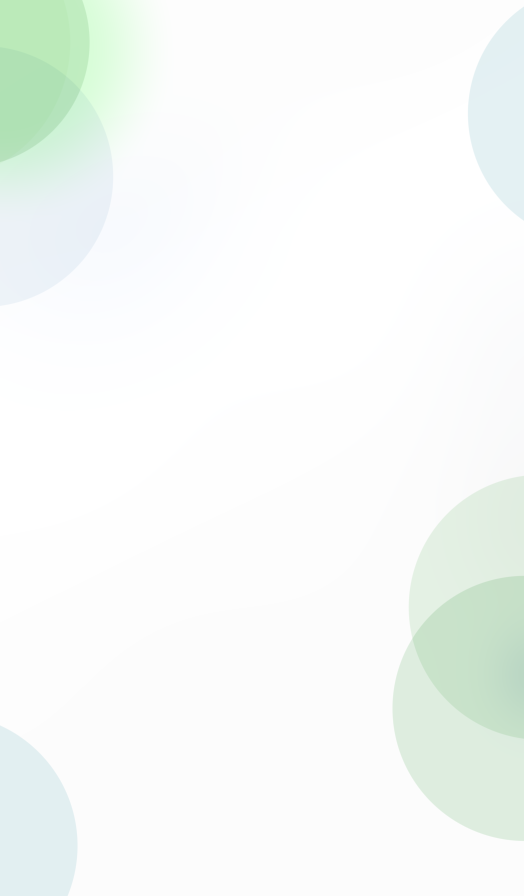
Give the GLSL for this background, as a WebGL 2 fragment shader.

```glsl
#version 300 es
precision highp float;
// Pale backdrop with translucent discs gathered at the canvas edges.
// A near-white diagonal wash is multiplied by soft glows and then by
// smooth-edged discs, so overlapping tints deepen like stacked filters.
uniform vec2 u_resolution;
out vec4 fragColor;

// Smooth falloff: 1 at the centre, fading to 0 around twice the spread
float glow(vec2 p, vec2 centre, vec2 spread) {
    vec2 d = (p - centre) / spread;
    return exp(-dot(d, d));
}

// Multiplies a tint inside an antialiased circle
vec3 disc(vec3 base, vec2 p, vec2 centre, float radius, vec3 tint) {
    float edge = 0.75 / u_resolution.x;
    float inside = 1.0 - smoothstep(-edge, edge, length(p - centre) - radius);
    return base * mix(vec3(1.0), tint, inside);
}

void main() {
    // Canvas width is one unit
    vec2 p = gl_FragCoord.xy / u_resolution.x;

    // White diagonal band, slightly greyer away from it
    float ripple = 0.04 * sin(9.0 * p.x + 4.0 * p.y) * sin(6.0 * p.y - 3.0 * p.x);
    float band = p.y - 0.88 - 0.49 * p.x + ripple;
    float grey = 0.010 * smoothstep(0.05, 0.6, -band) + 0.007 * smoothstep(0.1, 0.4, band);
    vec3 color = vec3(1.0 - grey);

    // Faint cool haze at the upper left and the right edge
    vec2 tilted = mat2(0.82, -0.57, 0.57, 0.82) * (p - vec2(0.22, 1.24));
    color -= vec3(0.022, 0.014, 0.0) * glow(tilted, vec2(0.0), vec2(0.24, 0.18));
    color -= vec3(0.014, 0.012, 0.008) * glow(p, vec2(1.02, 1.03), vec2(0.19, 0.22));
    color -= 0.018 * glow(p, vec2(1.03, 0.70), vec2(0.15, 0.17));

    // Green halo behind the upper-left discs
    float halo = 1.0 - smoothstep(0.15, 0.345, length(p - vec2(0.0, 1.618)));
    color *= mix(vec3(1.0), vec3(0.85, 1.0, 0.85), halo);

    // Upper-left cluster
    vec3 mist = vec3(0.94, 0.96, 0.975);
    color = disc(color, p, vec2(-0.067, 1.629), 0.238, vec3(0.89, 0.935, 0.89));
    color = disc(color, p, vec2(-0.133, 1.629), 0.267, vec3(0.975, 0.99, 0.965));
    color = disc(color, p, vec2(-0.033, 1.373), 0.249, mist);

    // Blue-grey discs in opposite corners
    vec3 paleBlue = vec3(0.895, 0.945, 0.955);
    color = disc(color, p, vec2(1.142, 1.493), 0.249, paleBlue);
    color = disc(color, p, vec2(-0.104, 0.096), 0.252, paleBlue);

    // Overlapping green pair on the right, with a small shadow at the edge
    color = disc(color, p, vec2(1.033, 0.551), 0.253, vec3(0.905, 0.955, 0.905));
    color = disc(color, p, vec2(1.002, 0.358), 0.253, vec3(0.88, 0.94, 0.885));
    color -= vec3(0.06, 0.05, 0.025) * glow(p, vec2(1.02, 0.42), vec2(0.08, 0.09));

    fragColor = vec4(clamp(color, 0.0, 1.0), 1.0);
}
```
